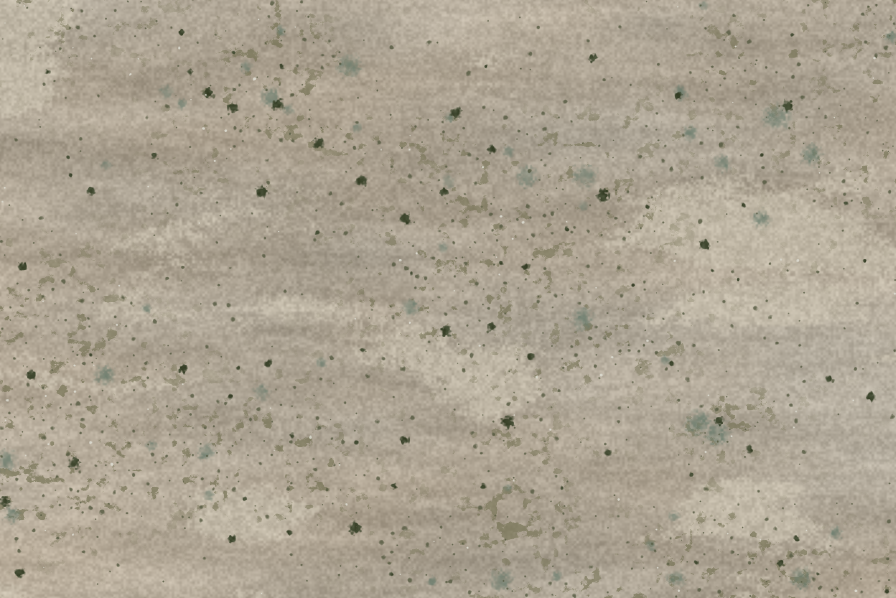
A WebGL 1 fragment shader for this texture:

```glsl
precision highp float;
// Dry sandy plain seen from above: streaked tan soil with pale crusts,
// drawn with stretched fractal noise, then strewn with grey-green scrub,
// dark shrubs and white stones placed by jittered, clustered cells.

uniform vec2 u_resolution;

float hash(vec2 p) {
  vec3 q = fract(p.xyx * 0.1031);
  q += dot(q, q.yzx + 33.33);
  return fract((q.x + q.y) * q.z);
}

float noise(vec2 p) {
  vec2 cell = floor(p), f = fract(p);
  f = f * f * (3.0 - 2.0 * f);
  float low = mix(hash(cell), hash(cell + vec2(1.0, 0.0)), f.x);
  float high = mix(hash(cell + vec2(0.0, 1.0)), hash(cell + 1.0), f.x);
  return mix(low, high, f.y);
}

float fbm(vec2 p) {
  float sum = 0.0, weight = 0.5;
  for (int i = 0; i < 5; i++) {
    sum += weight * noise(p);
    p = p * 2.03 + vec2(17.3, 9.1);
    weight *= 0.5;
  }
  return sum / 0.97;
}

// Where plants gather: 0 on bare ground, 1 inside a thicket
float thicket(vec2 p) {
  return smoothstep(0.42, 0.68, fbm(p * vec2(2.6, 4.2) + 41.0));
}

// Ragged discs, one per cell at most; bare is the share kept outside thickets
float scatter(vec2 p, float cells, float share, float bare,
              vec2 radii, float blur, float seed) {
  float cover = 0.0;
  float ragged = 0.55 + 0.9 * noise(p * 260.0 + seed);
  for (int j = -1; j <= 1; j++) {
    for (int i = -1; i <= 1; i++) {
      vec2 id = floor(p * cells) + vec2(float(i), float(j));
      vec2 jitter = vec2(hash(id + seed), hash(id + seed + 57.0));
      vec2 centre = (id + 0.1 + 0.8 * jitter) / cells;
      float size = hash(id + seed + 113.0);
      float radius = mix(radii.x, radii.y, size * size);
      float soft = blur * radius + 0.6 / u_resolution.y;
      float edge = length(p - centre) - radius * ragged;
      float chance = share * mix(bare, 1.0, thicket(centre));
      float alive = step(hash(id + seed + 171.0), chance);
      cover = max(cover, alive * (1.0 - smoothstep(-soft, soft, edge)));
    }
  }
  return cover;
}

vec3 soil(vec2 p) {
  // Slow bends keep the level streaks from looking ruled
  vec2 bent = p + vec2(0.0, 0.05 * (noise(p * vec2(2.5, 3.0)) - 0.5));
  float broad = fbm(bent * vec2(1.6, 4.0) + 5.0);
  float streak = fbm(bent * vec2(4.0, 27.0) + 23.0);
  float thread = noise(bent * vec2(13.0, 115.0));
  float grain = 0.6 * noise(p * 235.0) + 0.4 * noise(p * 120.0 + 7.0);

  vec3 color = vec3(0.692, 0.652, 0.587);
  color += 0.13 * (broad - 0.5) + 0.15 * (streak - 0.5) + 0.03 * (thread - 0.5);
  color += vec3(0.03, 0.0, -0.025) * (fbm(p * vec2(2.0, 5.0) + 71.0) - 0.5);

  // Pale crusts, long and level with crumbling rims
  float crust = fbm(bent * vec2(2.4, 7.5) + 88.0) + 0.06 * (grain - 0.5);
  color = mix(color, vec3(0.775, 0.742, 0.672), 0.75 * smoothstep(0.58, 0.68, crust));
  return color + 0.14 * (grain - 0.5);
}

void main() {
  vec2 p = gl_FragCoord.xy / u_resolution.y;
  vec3 color = soil(p);
  float growth = thicket(p);

  // Crumbs of olive scrub
  float crumbs = smoothstep(0.63, 0.74, fbm(p * vec2(58.0, 66.0) + 12.0));
  color = mix(color, vec3(0.46, 0.45, 0.33), 0.7 * crumbs * mix(0.1, 1.0, growth));

  // Soft grey-teal bushes with broken foliage
  float teal = scatter(p, 21.0, 0.15, 0.1, vec2(0.006, 0.018), 0.6, 300.0);
  teal *= 0.35 + 0.7 * noise(p * 130.0 + 31.0);
  color = mix(color, vec3(0.42, 0.49, 0.43), 0.85 * teal);

  // Fine specks, then larger dark shrubs
  float specks = scatter(p, 48.0, 0.42, 0.3, vec2(0.001, 0.0035), 0.3, 500.0);
  color = mix(color, vec3(0.33, 0.35, 0.25), 0.8 * specks);
  float shrubs = scatter(p, 14.0, 0.36, 0.45, vec2(0.0025, 0.0095), 0.25, 700.0);
  vec3 leaf = vec3(0.21, 0.25, 0.15) + 0.12 * (noise(p * 210.0) - 0.5);
  color = mix(color, leaf, 0.9 * shrubs);

  // White stones
  float stones = scatter(p, 34.0, 0.1, 0.15, vec2(0.001, 0.0022), 0.2, 900.0);
  color = mix(color, vec3(0.87, 0.87, 0.83), 0.85 * stones);

  gl_FragColor = vec4(color, 1.0);
}
```
